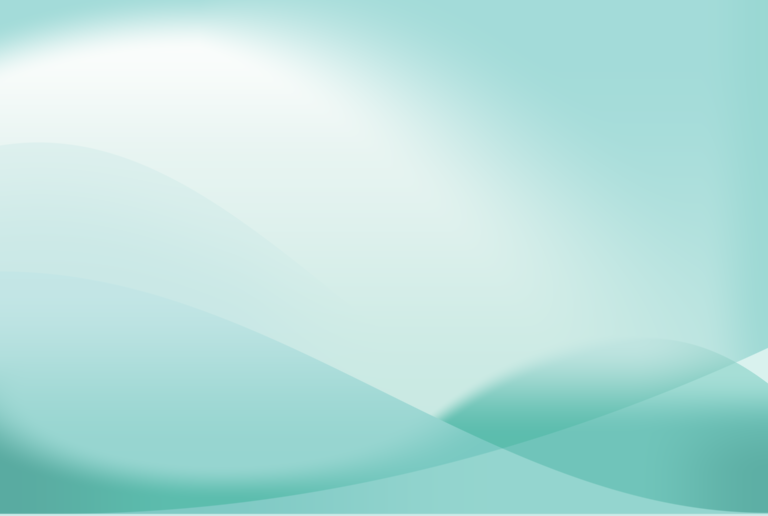
Give the GLSL for this background, as a Shadertoy shader.

```glsl
const float PI = 3.14159265;
const vec3 WHITE = vec3(0.98, 0.99, 0.985);
const vec3 MIST  = vec3(0.78, 0.905, 0.90);
const vec3 AQUA  = vec3(0.64, 0.86, 0.85);
const vec3 TEAL  = vec3(0.36, 0.74, 0.68);
const vec3 DEEP  = vec3(0.35, 0.67, 0.63);

// Smooth ramp from 0 at a to 1 at b; a may exceed b
float ramp(float a, float b, float x) {
    float t = clamp((x - a) / (b - a), 0.0, 1.0);
    return t * t * (3.0 - 2.0 * t);
}

// Coverage of the area under an edge
float below(float edge, float y, float soft) {
    return ramp(soft, -soft, y - edge);
}

// Parabolic arch with a different fall on each side
float arch(float x, vec2 peak, float fallLeft, float fallRight) {
    float d = x - peak.x;
    return peak.y - (d < 0.0 ? fallLeft : fallRight) * d * d;
}

float cosineWave(float x, float middle, float height, float rate, float shift) {
    return middle + height * cos(rate * (x - shift));
}

float risingCurve(float x) {
    float d = max(x - 0.07, 0.0);
    return 0.004 + 0.372 * d * d;
}

// Pale light under a soft arch, aqua towards the top and right
vec3 backdrop(vec2 p) {
    vec3 light = mix(vec3(0.79, 0.915, 0.89), vec3(0.915, 0.96, 0.95), ramp(0.2, 0.8, p.y));
    light = mix(light, WHITE, ramp(0.68, 0.92, p.y));
    vec3 shade = mix(AQUA, vec3(0.72, 0.89, 0.875), ramp(0.9, 0.35, p.y));
    shade = mix(shade, vec3(0.59, 0.84, 0.82), 0.75 * ramp(0.91, 1.0, p.x));
    float top = arch(p.x, vec2(0.26, 0.96), 0.95, 1.8);
    float blur = 0.06 + 0.5 * max(p.x - 0.26, 0.0);
    return mix(shade, light, below(top, p.y, blur));
}

// Left wave: pale crest, a soft oval and a dark rim beneath it
vec3 leftWave(vec2 p) {
    vec3 body = mix(vec3(0.765, 0.90, 0.90), vec3(0.59, 0.835, 0.815), ramp(0.46, 0.12, p.y));
    float oval = length((p - vec2(0.29, 0.24)) / vec2(0.30, 0.165)) - 1.0;
    float rim = ramp(-0.15, 0.28, oval) * ramp(0.31, 0.15, p.y);
    vec3 rimColor = mix(DEEP, TEAL, ramp(0.0, 0.25, p.x));
    rimColor = mix(rimColor, vec3(0.48, 0.79, 0.76), ramp(0.3, 0.58, p.x));
    return mix(body, rimColor, rim);
}

// Right hump: pale at the crown, rich where the curves cross
vec3 rightHump(vec2 p) {
    float depth = ramp(0.34, 0.15, p.y) + 0.3 * ramp(0.82, 1.0, p.x);
    return mix(vec3(0.75, 0.895, 0.88), TEAL, min(depth, 1.0));
}

// Panel under the rising curve, darker to the lower right
vec3 rightPanel(vec2 p) {
    vec3 color = mix(vec3(0.65, 0.87, 0.84), vec3(0.44, 0.77, 0.73), ramp(0.28, 0.16, p.y));
    return mix(color, DEEP, 0.85 * ramp(0.82, 1.0, p.x) * ramp(0.25, 0.08, p.y));
}

void mainImage(out vec4 fragColor, in vec2 fragCoord) {
    vec2 p = fragCoord / iResolution.xy;
    float soft = 1.0 / iResolution.y;

    float upper  = cosineWave(p.x, 0.424, 0.30, 4.0, 0.05);
    float lower  = cosineWave(p.x, 0.24, 0.234, PI, 0.0);
    float rising = risingCurve(p.x);
    float hump   = arch(p.x, vec2(0.846, 0.344), 2.05, 3.67);

    // Faint upper veil
    vec3 color = backdrop(p);
    float veil = mix(0.35, 0.8, ramp(0.0, 0.25, upper - p.y)) * ramp(0.52, 0.3, p.x);
    color = mix(color, MIST, veil * below(upper, p.y, soft));

    // Waves above the rising curve
    float humpSoft = mix(0.025, soft, ramp(0.72, 0.88, p.x));
    color = mix(color, rightHump(p), below(hump, p.y, humpSoft));
    color = mix(color, leftWave(p), below(lower, p.y, soft));

    // Translucent sheet below it
    vec3 sheet = mix(vec3(0.85, 0.95, 0.935), rightPanel(p), below(hump, p.y, soft));
    vec3 base = mix(vec3(0.50, 0.79, 0.77), vec3(0.58, 0.835, 0.81), ramp(0.25, 0.65, p.x));
    sheet = mix(sheet, base, below(lower, p.y, soft));
    color = mix(color, sheet, below(rising, p.y, soft));

    // Thin pale strip along the bottom
    color = mix(color, vec3(0.80, 0.92, 0.91), below(0.004, p.y, soft));
    fragColor = vec4(color, 1.0);
}
```
